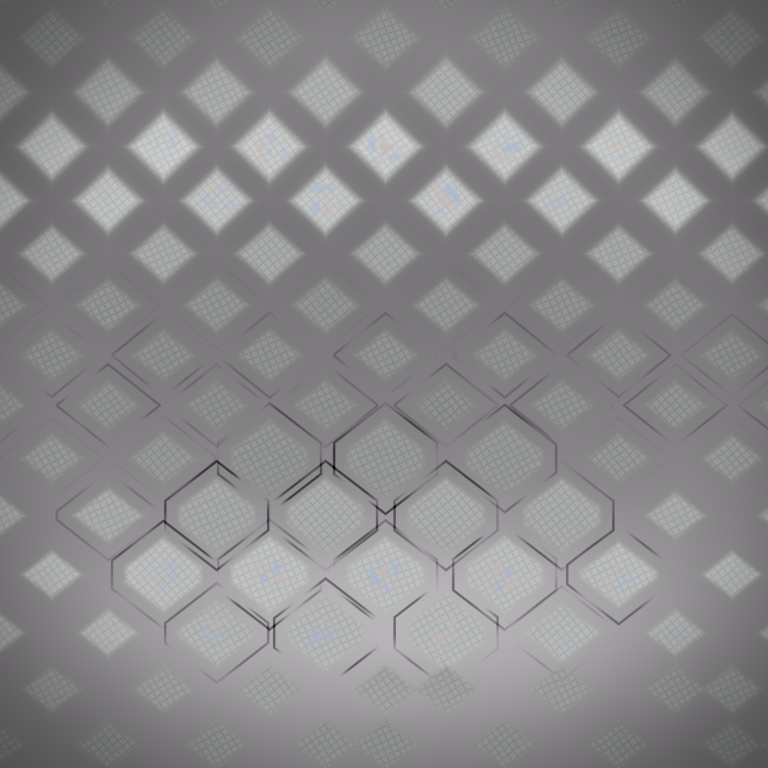
Reproduce this pattern procedurally as a Shadertoy shader.

```glsl
// Staggered lattice of soft glowing diamonds on grey, swelling into outlined hexagons low down.

const vec2  HALF_PITCH   = vec2(0.0738, 0.0708);  // spacing of half columns and rows
const vec2  FIRST_SITE   = vec2(0.5104, 0.0495);  // column 0, row 0, measured from the top
const vec2  DIAMOND      = vec2(0.038, 0.030);    // half extents of a plain diamond
const vec2  UPPER_GROWTH = vec2(0.005, 0.012);    // extra size of the upper rows
const vec2  BLOOM_GROWTH = vec2(0.023, 0.017);    // extra size inside the swollen patch
const vec2  BLOOM_CENTER = vec2(0.490, 0.710);
const vec2  BLOOM_RADIUS = vec2(0.360, 0.160);
const float SIDE_CUT     = 0.049;                 // clips the side corners of swollen tiles
const float RIM_OFFSET   = 0.018;
const float RIM_WIDTH    = 0.0006;
const float WEAVE_PITCH  = 0.0088;
const float WEAVE_WIDTH  = 0.0006;
const float HALO_REACH   = 0.008;
const vec3  GROUND       = vec3(0.505, 0.495, 0.505);
const vec3  TILE_TINT    = vec3(0.990, 1.005, 1.000);
const vec3  BLUE_STAIN   = vec3(0.66, 0.71, 0.83);
const vec3  PINK_STAIN   = vec3(0.78, 0.71, 0.72);

float bump(float x, float center, float width) {
    float t = (x - center) / width;
    return exp(-t * t);
}

vec2 hash2(vec2 p) {
    vec3 q = fract(p.xyx * vec3(0.1031, 0.1030, 0.0973));
    q += dot(q, q.yzx + 33.33);
    return fract((q.xx + q.yz) * q.zy);
}

float gradAt(vec2 cell, vec2 offset) {
    return dot(hash2(cell) * 2.0 - 1.0, offset);
}

float gradientNoise(vec2 p) {
    vec2 c = floor(p), f = p - c, e = vec2(1, 0);
    vec2 u = f * f * f * (f * (f * 6.0 - 15.0) + 10.0);
    return mix(mix(gradAt(c, f), gradAt(c + e.xy, f - e.xy), u.x),
               mix(gradAt(c + e.yx, f - e.yx), gradAt(c + e.xx, f - e.xx), u.x), u.y);
}

// Staggered occupancy, with a half-column slip in the last two rows.
bool occupied(float col, float row) {
    bool slipped = row > 11.5 && col >= 13.0 - row && col < row - 6.0;
    return mod(col + row + (slipped ? 1.0 : 0.0), 2.0) < 0.5;
}

vec2 sitePosition(float col, float row) {
    vec2 site = FIRST_SITE + HALF_PITCH * vec2(col, row);
    site.x -= 0.013 * bump(site.x, 0.41, 0.15);
    site.y -= 0.019 * bump(row, 7.8, 2.6);
    return site;
}

float diamondDistance(vec2 p, vec2 size) {
    p = abs(p);
    return (p.x / size.x + p.y / size.y - 1.0) * size.x * size.y / length(size);
}

// Slightly bent square mesh, turned a little differently in each tile.
float weave(vec2 p, vec2 seed, float px) {
    float angle = 0.55 + 0.35 * (hash2(seed).x - 0.5);
    float c = cos(angle), s = sin(angle);
    p += 0.0022 * gradientNoise(p * 45.0 + seed * 7.0);
    p = mat2(c, s, -s, c) * p;
    vec2 d = abs(fract(p / WEAVE_PITCH) - 0.5) * WEAVE_PITCH;
    vec2 lines = 1.0 - smoothstep(vec2(0), vec2(WEAVE_WIDTH + px), d);
    return max(lines.x, lines.y);
}

vec3 ground(vec2 p) {
    float glow = 0.22 * bump(p.y, 0.80, 0.15) * bump(p.x, 0.52, 0.42);
    float band = 0.04 * bump(p.y, 0.30, 0.16) - 0.03 * bump(p.y, 0.0, 0.08);
    return GROUND + glow - band + 0.010 * gradientNoise(p * 9.0);
}

vec3 addTile(vec3 color, vec2 uv, vec2 id, float px) {
    vec2 site = sitePosition(id.x, id.y), p = uv - site;
    float bloom = 1.0 - smoothstep(0.80, 1.12, length((site - BLOOM_CENTER) / BLOOM_RADIUS));
    float upper = bump(site.y, 0.18, 0.18);
    float central = bump(site.x, 0.5, 0.32);
    vec2 size = DIAMOND + UPPER_GROWTH * upper + BLOOM_GROWTH * bloom;
    size *= 0.97 + 0.07 * central + 0.04 * (hash2(id).y - 0.5);
    float d = max(diamondDistance(p, size), abs(p.x) - SIDE_CUT);

    // Body brightness, mesh and cloudy stains
    float light = 0.56 + 0.24 * bump(site.y, 0.215, 0.12) + 0.19 * bump(site.y, 0.77, 0.13);
    vec3 body = TILE_TINT * (light + 0.025 * (hash2(id + 5.0).x - 0.5));
    body -= 0.055 * weave(p, id, px);
    float bright = bump(site.y, 0.225, 0.055) + bump(site.y, 0.775, 0.055);
    float core = bright * central * (1.0 - smoothstep(0.012, 0.031, length(p)));
    float cloud = gradientNoise(uv * 55.0 + id * 3.0);
    body = mix(body, BLUE_STAIN, core * smoothstep(0.02, 0.22, cloud));
    body = mix(body, PINK_STAIN, core * smoothstep(0.04, 0.24, -cloud));

    // Halo, soft edge and broken outline
    float halo = exp(-max(d, 0.0) / HALO_REACH);
    color = mix(color, vec3(light), 0.22 * halo * (0.4 + 0.6 * upper));
    float soft = mix(0.0035, 0.0065, upper) + px;
    color = mix(color, body, 1.0 - smoothstep(-soft, soft, d));
    float rim = 1.0 - smoothstep(RIM_WIDTH, RIM_WIDTH + 1.5 * px, abs(d - RIM_OFFSET));
    float worn = smoothstep(-0.15, 0.25, gradientNoise(uv * 14.0 + id));
    float faint = 0.12 * bump(site.y, 0.50, 0.07);
    return color - rim * worn * (0.30 * bloom + faint);
}

void mainImage(out vec4 fragColor, in vec2 fragCoord) {
    vec2 uv = fragCoord / iResolution.xy;
    uv.y = 1.0 - uv.y;  // rows count downward
    float px = 1.0 / iResolution.y;
    vec3 color = ground(uv);
    vec2 nearest = round((uv - FIRST_SITE) / HALF_PITCH);
    for (int j = -1; j <= 1; j++)
        for (int i = -2; i <= 2; i++) {
            vec2 id = nearest + vec2(i, j);
            if (occupied(id.x, id.y)) color = addTile(color, uv, id, px);
        }
    color *= 1.0 - 0.38 * smoothstep(0.40, 0.74, length(uv - 0.5));
    fragColor = vec4(clamp(color, 0.0, 1.0), 1.0);
}
```
